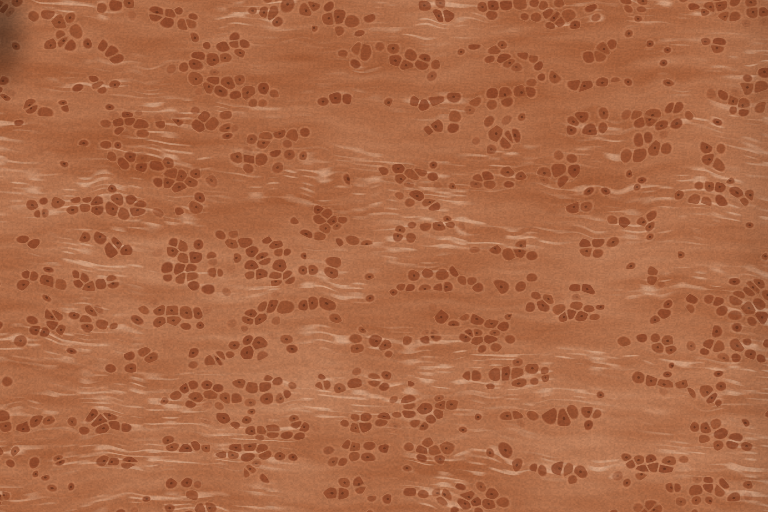
Write a Shadertoy shader that draws this texture.

```glsl
const vec3 UMBER   = vec3(0.51, 0.24, 0.135);
const vec3 RUSSET  = vec3(0.615, 0.345, 0.205);
const vec3 TAN     = vec3(0.715, 0.470, 0.330);
const vec3 CREAM   = vec3(0.87, 0.70, 0.58);
const vec2 LENS_GRID = vec2(0.15, 0.072);
const vec2 EYE_SCALE = vec2(38.0, 45.0);

float hash(vec2 p) {
    return fract(sin(dot(p, vec2(127.1, 311.7))) * 43758.5);
}

vec2 hash2(vec2 p) {
    return vec2(hash(p), hash(p + 57.3));
}

float noise(vec2 p) {
    vec2 i = floor(p), f = fract(p);
    f = f * f * (3.0 - 2.0 * f);
    float low = mix(hash(i), hash(i + vec2(1, 0)), f.x);
    float high = mix(hash(i + vec2(0, 1)), hash(i + vec2(1, 1)), f.x);
    return mix(low, high, f.y);
}

float fbm(vec2 p, int octaves) {
    float sum = 0.0, weight = 0.5, total = 0.0;
    for (int i = 0; i < octaves; i++) {
        sum += weight * noise(p);
        total += weight;
        weight *= 0.5;
        p = p * 2.03 + 17.7;
    }
    return sum / total;
}

// Lens-shaped clusters: x = depth inside the lens, y = fibre deflection
vec2 lenses(vec2 p) {
    vec2 cell = floor(p / LENS_GRID);
    float depth = -1.0, shift = 0.0;
    for (int j = -1; j <= 1; j++)
    for (int i = -1; i <= 1; i++) {
        vec2 id = cell + vec2(i, j);
        if (hash(id + 3.1) > 0.86) continue;
        vec2 jitter = 0.5 + 0.65 * (hash2(id) - 0.5);
        vec2 q = p - (id + jitter) * LENS_GRID;
        q.y -= q.x * mix(-0.35, 0.3, hash(id + 8.4));
        vec2 halfSize = mix(vec2(0.025, 0.012), vec2(0.092, 0.029), hash2(id + 21.6));
        float d = length(q / halfSize);
        depth = max(depth, 1.0 - d);
        shift -= 0.55 * q.y * exp(-1.2 * d * d);
    }
    return vec2(depth, shift);
}

// Nearest eye: xy = its seed, z = distance, w = gap to the next eye
vec4 nearestEye(vec2 p) {
    vec2 cell = floor(p);
    vec2 seed = cell;
    float first = 9.0, second = 9.0;
    for (int j = -1; j <= 1; j++)
    for (int i = -1; i <= 1; i++) {
        vec2 id = cell + vec2(i, j);
        vec2 s = id + 0.5 + 0.75 * (hash2(id + 4.7) - 0.5);
        float d = length(p - s);
        if (d < first) {
            second = first;
            first = d;
            seed = s;
        } else {
            second = min(second, d);
        }
    }
    return vec4(seed, first, second - first);
}

void mainImage(out vec4 fragColor, in vec2 fragCoord) {
    vec2 p = fragCoord / iResolution.y;
    float aspect = iResolution.x / iResolution.y;

    // Slow waves bend the whole board
    vec2 bent = p;
    bent.y += 0.07 * (fbm(p * vec2(2.6, 3.5) + 5.0, 2) - 0.5);
    bent += 0.012 * (vec2(noise(p * 24.0), noise(p * 24.0 + 40.0)) - 0.5);
    vec2 lens = lenses(bent);
    float across = bent.y + lens.y;

    // Broad tone and long fibres
    float tone = fbm(vec2(p.x * 3.5, across * 8.0), 3);
    float strand = fbm(vec2(p.x * 7.0, across * 48.0), 3);
    float light = 0.62 + 1.0 * (tone - 0.5) + 0.95 * (strand - 0.5);
    light += 0.12 * (0.5 - p.y);
    vec3 color = mix(RUSSET, TAN, clamp(light, -0.3, 1.35));

    // Eyes packed in the lenses, with a few strays
    vec4 eye = nearestEye(bent * EYE_SCALE);
    float depth = lenses(eye.xy / EYE_SCALE).x;
    float chance = hash(eye.xy);
    float present = max(smoothstep(-0.05, 0.08, depth), step(0.94, chance));
    float radius = mix(0.25, 0.56, clamp(0.35 + depth, 0.0, 1.0)) + 0.12 * (chance - 0.5);
    float disc = 1.0 - smoothstep(radius - 0.09, radius + 0.07, eye.z);
    float body = present * disc * smoothstep(0.05, 0.20, eye.w);
    float rim = present * (1.0 - smoothstep(0.0, 0.2, abs(eye.z - radius - 0.06)));
    color = mix(color, TAN * 1.05, 0.45 * rim * (1.0 - body));
    vec3 eyeColor = mix(UMBER, RUSSET, 0.15 + 0.5 * hash(eye.xy + 2.2));
    color = mix(color, eyeColor, 0.85 * body);

    // Small pore at the heart of some eyes
    float pore = body * step(0.55, chance) * (1.0 - smoothstep(0.05, 0.14, eye.z));
    color = mix(color, UMBER * 0.65, 0.6 * pore);

    // Silky glints along the fibres
    float sheen = smoothstep(0.42, 0.72, fbm(vec2(p.x * 6.0, across * 20.0) + 31.0, 2));
    float glint = smoothstep(0.5, 0.95, noise(vec2(p.x * 30.0, across * 210.0 + p.x * 12.0)));
    color = mix(color, CREAM, 0.6 * sheen * glint * (1.0 - 0.8 * body));

    // Fine grain
    float grain = noise(p * vec2(230.0, 330.0)) + noise(p * 410.0 + 9.0) - 1.0;
    color *= 1.0 + 0.085 * grain;

    // Shaded upper left corner and right edge
    float corner = 1.0 - smoothstep(0.0, 0.13, length((p - vec2(0.0, 0.94)) * vec2(1.6, 0.8)));
    float edge = smoothstep(aspect - 0.12, aspect + 0.06, p.x);
    color *= 1.0 - 0.4 * corner - 0.1 * edge;

    fragColor = vec4(clamp(color, 0.0, 1.0), 1.0);
}
```
